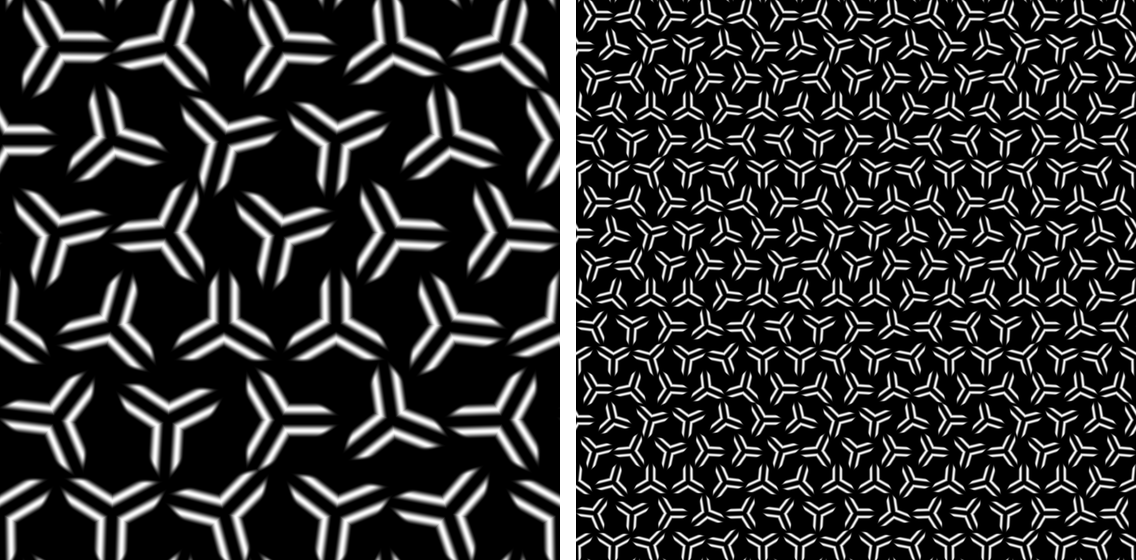
Left, the tile; right, the same tile 3 across and 3 down.
A WebGL 2 fragment shader for this pattern:

```glsl
#version 300 es
precision highp float;
// Soft white three-armed outlines on black, in a staggered grid that tiles.
// Each motif folds the plane onto one arm, draws two parallel strokes along it
// and cuts their tips at a slant; wrapping gradient noise turns each motif.

#define GRID vec2(5.0, 6.0)   // motifs across and up; the row count stays even
#define STROKE_OFFSET 0.0191  // arm axis to stroke centre
#define STROKE_RADIUS 0.0131  // stroke centre to black
#define CUT_ANGLE 0.61        // slant of the tips against the arm axis
#define CUT_DISTANCE 0.0690   // motif centre to the cutting line
#define CUT_SOFTNESS 0.0100
#define TURN_PERIOD 4.0       // whole noise cells per tile
#define TURN_AMOUNT 2.6       // radians per unit of noise

uniform vec2 u_resolution;
out vec4 fragColor;

const float TAU = 6.2831853;
const vec3 BACKGROUND = vec3(0.0);
const vec3 STROKE_COLOR = vec3(0.99);

float hash(vec2 cell) {
    uvec2 q = uvec2(cell) * uvec2(1597u, 3571u) + 977u;
    uint h = (q.x ^ (q.y << 8)) * 747796405u + 2891336u;
    h = (h ^ (h >> 15)) * 277803737u;
    h ^= h >> 13;
    return float(h & 65535u) / 65536.0;
}

// Dot product with the unit gradient of a lattice corner, wrapped to the tile
float cornerSlope(vec2 corner, vec2 p) {
    float angle = TAU * hash(mod(corner, TURN_PERIOD));
    return dot(vec2(cos(angle), sin(angle)), p - corner);
}

float gradientNoise(vec2 p) {
    vec2 cell = floor(p);
    vec2 f = p - cell;
    vec2 w = f * f * f * (f * (f * 6.0 - 15.0) + 10.0);
    vec2 e = vec2(0.0, 1.0);
    float low = mix(cornerSlope(cell, p), cornerSlope(cell + e.yx, p), w.x);
    float high = mix(cornerSlope(cell + e, p), cornerSlope(cell + e.yy, p), w.x);
    return mix(low, high, w.y);
}

// Brightness of one motif around its centre
float triArm(vec2 p, float turn) {
    // Fold into the sector of the nearest arm: x along it, y away from it
    float sector = TAU / 3.0;
    float angle = atan(p.y, p.x + 1e-7) - turn;
    angle = abs(mod(angle + 0.5 * sector, sector) - 0.5 * sector);
    vec2 arm = length(p) * vec2(cos(angle), sin(angle));

    float stroke = 1.0 - smoothstep(0.0, STROKE_RADIUS, abs(arm.y - STROKE_OFFSET));
    float reach = dot(arm, vec2(sin(CUT_ANGLE), cos(CUT_ANGLE)));
    float tip = 1.0 - smoothstep(CUT_DISTANCE - CUT_SOFTNESS, CUT_DISTANCE, reach);
    return stroke * tip;
}

void main() {
    vec2 uv = gl_FragCoord.xy / u_resolution;
    float nearestRow = floor(uv.y * GRID.y);
    float light = 0.0;

    // Arms reach past their own cell, so gather the neighbours too
    for (int j = -1; j <= 1; j++) {
        float row = nearestRow + float(j);
        float shift = 0.5 * mod(row, 2.0);
        float nearestColumn = floor(uv.x * GRID.x - shift + 0.5);
        for (int i = -1; i <= 1; i++) {
            float column = nearestColumn + float(i);
            vec2 centre = vec2(column + shift, row + 0.5) / GRID;
            float turn = TURN_AMOUNT * gradientNoise(centre * TURN_PERIOD);
            light = max(light, triArm(uv - centre, turn));
        }
    }
    fragColor = vec4(mix(BACKGROUND, STROKE_COLOR, light), 1.0);
}
```
